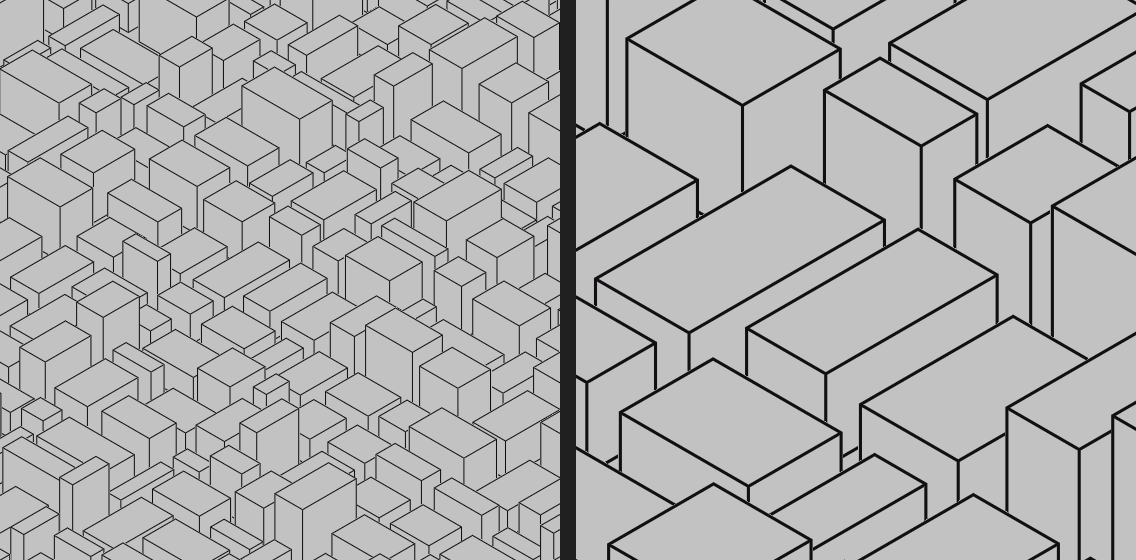
Left: the whole. Right: its middle third, enlarged.
Reproduce this pattern procedurally as a Shadertoy shader.

```glsl
// Outlined isometric boxes of irregular size scattered over a flat grey ground.

const vec3  PAPER       = vec3(0.76);
const vec3  INK         = vec3(0.07, 0.06, 0.07);
const float CELL        = 0.096;    // mean box spacing along a ground axis
const float HALF_LINE   = 0.00092;  // half the outline width
const float JITTER      = 0.34;     // shift of the cell walls, in cells
const float GAP         = 0.24;     // free space between boxes, in cells
const float MIN_SIDE    = 0.28;     // narrowest box side
const float MAX_SHORT   = 0.70;     // limit for the shorter box side
const float LOW_HEIGHT  = 0.48;
const float HIGH_HEIGHT = 1.30;
const float SQRT3       = 1.7320508;

float hash(vec2 p) {
    vec3 q = fract(vec3(p.xyx) * 0.1031);
    q += dot(q, q.yzx + 33.33);
    return fract((q.x + q.y) * q.z);
}

float wallShift(vec2 corner) {
    return (2.0 * hash(corner + 57.0) - 1.0) * JITTER;
}

// Ground rectangle of a box, from an interlocking irregular tiling.
void footprint(vec2 cell, out vec2 lo, out vec2 hi) {
    float r00 = wallShift(cell);
    float r10 = wallShift(cell + vec2(1, 0));
    float r01 = wallShift(cell + vec2(0, 1));
    float r11 = wallShift(cell + vec2(1, 1));
    bool even = mod(cell.x + cell.y, 2.0) < 0.5;
    lo = cell + (even ? vec2(r00, r10) : vec2(r01, r00));
    hi = cell + 1.0 + (even ? vec2(r11, r01) : vec2(r10, r11));

    vec2 size = max(hi - lo - GAP, vec2(MIN_SIDE));
    if (size.x > size.y) size.y = min(size.y, MAX_SHORT);
    else                 size.x = min(size.x, MAX_SHORT);
    vec2 center = 0.5 * (lo + hi);
    lo = center - 0.5 * size;
    hi = center + 0.5 * size;
}

float boxHeight(vec2 cell) {
    float r = hash(cell + 211.0);
    return mix(LOW_HEIGHT, HIGH_HEIGHT, r * r);
}

void mainImage(out vec4 fragColor, in vec2 fragCoord) {
    float pixel = 1.0 / iResolution.y;
    vec2 p = fragCoord * pixel / CELL;
    float toCanvas = 0.5 * SQRT3 * CELL;          // axis difference to distance
    float reach = (HALF_LINE + 0.5 * pixel) / toCanvas;

    // Ground axes run up-right and up-left; a view ray is ground - t at height t.
    vec2 ground = vec2(p.y + p.x / SQRT3, p.y - p.x / SQRT3);
    vec2 home = floor(ground);
    float nearest = -1e3;
    float edge = 1e3;

    // Keep the box nearest to the viewer among those the ray can reach.
    for (int j = -2; j <= 1; j++) {
        for (int i = -2; i <= 1; i++) {
            vec2 cell = home + vec2(i, j);
            vec2 lo, hi;
            footprint(cell, lo, hi);
            float height = boxHeight(cell);

            vec2 enter = ground - lo;
            vec2 leave = ground - hi;
            float low = min(enter.x, enter.y);
            float high = max(enter.x, enter.y);
            float front = min(low, height);
            float back = max(max(leave.x, leave.y), 0.0);
            float inside = front - back;          // signed outline distance

            if (inside > -reach && front > nearest) {
                float middle = max(low, min(high, height));
                float crease = max(middle - front, -inside);
                nearest = front;
                edge = min(abs(inside), crease);
            }
        }
    }

    // Antialiased outline.
    float ink = clamp(0.5 + (HALF_LINE - edge * toCanvas) / pixel, 0.0, 1.0);
    fragColor = vec4(mix(PAPER, INK, ink), 1.0);
}
```
